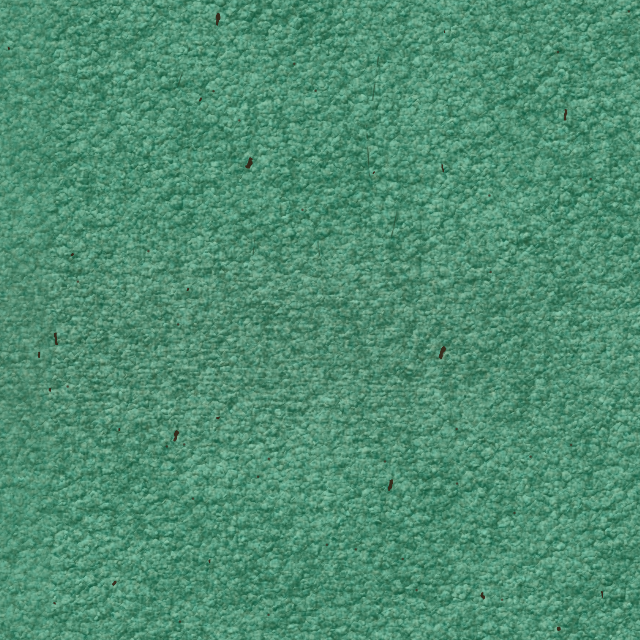
Reproduce this texture procedurally as a Shadertoy shader.

```glsl
// Green hammered paint: small overlapping bumps lit from above, with rusty chips and fine scratches.

const vec3  PAINT = vec3(0.325, 0.575, 0.465);        // average paint colour
const vec3  TONE_STEP = vec3(0.089, 0.086, 0.086);    // colour change per unit of tone
const vec3  RUST = vec3(0.20, 0.13, 0.07);
const vec3  SCRATCH = vec3(0.13, 0.27, 0.17);
const vec2  LIGHT = vec2(-0.35, 0.94);                // direction towards the light
const float BIG_BUMPS = 50.0;                         // bump cells across the canvas
const float SMALL_BUMPS = 108.0;
const float BIG_RELIEF = 0.56;
const float SMALL_RELIEF = 0.58;
const float GRIT = 2.5;
const float WARP = 0.006;
const float SOFT_LIMIT = 0.08;                        // compression of extreme tones
const float PINHOLE_SHARE = 0.018;
const int   CHIPS = 24;
const int   SCRATCHES = 6;

vec2 hash2(vec2 p) {
    vec3 q = fract(p.xyx * vec3(0.1031, 0.1030, 0.0973));
    q += dot(q, q.yzx + 33.33);
    return fract((q.xx + q.yz) * q.zy);
}

// Gradient noise, roughly -0.7 to 0.7
float corner(vec2 cell, vec2 f, vec2 o) {
    return dot(hash2(cell + o) * 2.0 - 1.0, f - o);
}

float noise(vec2 p) {
    vec2 i = floor(p), f = fract(p);
    vec2 u = f * f * f * (f * (f * 6.0 - 15.0) + 10.0);
    float low = mix(corner(i, f, vec2(0, 0)), corner(i, f, vec2(1, 0)), u.x);
    float high = mix(corner(i, f, vec2(0, 1)), corner(i, f, vec2(1, 1)), u.x);
    return mix(low, high, u.y);
}

// Height of overlapping domes scattered one per cell
float domes(vec2 p) {
    vec2 i = floor(p), f = fract(p);
    float height = 0.0;
    for (int y = -1; y <= 1; y++)
    for (int x = -1; x <= 1; x++) {
        vec2 o = vec2(x, y);
        vec2 size = hash2(i + o + 57.0);
        vec2 d = f - o - hash2(i + o);
        float r = mix(0.42, 0.9, size.x);
        height = max(height, mix(0.55, 1.0, size.y) * (1.0 - dot(d, d) / (r * r)));
    }
    return height;
}

// x: brightness from slope towards the light, y: height
vec2 relief(vec2 p) {
    const float reach = 0.07;
    float lit = domes(p - LIGHT * reach);
    float shaded = domes(p + LIGHT * reach);
    return vec2((lit - shaded) / (2.0 * reach), 0.5 * (lit + shaded));
}

// Distance from p to a tilted segment of given half length
float strokeDistance(vec2 p, float tilt, float halfLength) {
    vec2 axis = vec2(sin(tilt), cos(tilt));
    return length(p - axis * clamp(dot(p, axis), -halfLength, halfLength));
}

void mainImage(out vec4 fragColor, in vec2 fragCoord) {
    vec2 uv = fragCoord / iResolution.y;
    float soft = max(0.0012, 1.0 / iResolution.y);

    // Worn band across the middle, and a smoother strip at the left
    float worn = smoothstep(0.2, 0.42, uv.y) * (1.0 - smoothstep(0.52, 0.7, uv.y));
    worn *= 1.0 - 0.6 * smoothstep(0.6, 0.9, uv.x);
    float strip = 1.0 - smoothstep(0.076, 0.086, uv.x + 0.006 * noise(uv * 30.0));

    // Bumps, bent into irregular outlines
    vec2 bend = vec2(noise(uv * 62.0), noise(uv * 62.0 + 71.3));
    bend += 0.6 * vec2(noise(uv * 150.0 + 13.1), noise(uv * 150.0 + 41.7));
    vec2 p = (uv + WARP * bend) * vec2(1.0, 1.12);
    vec2 big = relief(p * BIG_BUMPS);
    vec2 small = relief(p * SMALL_BUMPS + 19.7);
    float patchy = 1.0 + 0.7 * noise(uv * 13.0);
    float tone = BIG_RELIEF * big.x * patchy * (1.0 - 0.35 * worn);
    tone += SMALL_RELIEF * small.x;
    tone += 1.3 * (big.y - 0.52) + 0.8 * (small.y - 0.52);

    // Grit, wiped streaks and broad unevenness
    tone += GRIT * (0.6 * noise(uv * vec2(115.0, 140.0)) + noise(uv * 235.0 + 5.3));
    tone += 1.9 * worn * noise(uv * vec2(40.0, 220.0));
    tone *= 1.0 - 0.25 * strip;
    tone += 0.65 * noise(uv * 5.0 + 3.1) + 0.5 * noise(uv * 17.0);
    tone = tone / sqrt(1.0 + SOFT_LIMIT * tone * tone);

    vec3 color = PAINT + TONE_STEP * tone;
    color += vec3(0.022, -0.006, 0.0) * (worn - 0.25);
    color += vec3(0.08, -0.005, -0.02) * noise(uv * 110.0 + 29.0);

    // Pinholes
    vec2 cell = floor(uv * 44.0);
    vec2 pick = hash2(cell + 211.0);
    vec2 center = (cell + 0.2 + 0.6 * hash2(cell + 307.0)) / 44.0;
    float hole = 1.0 - smoothstep(0.0006, 0.0006 + 1.6 * soft, length(uv - center));
    color = mix(color, RUST, 0.7 * hole * step(pick.x, PINHOLE_SHARE));

    // Rusty chips, mostly upright
    for (int k = 0; k < CHIPS; k++) {
        vec2 id = vec2(k, 83.0);
        vec2 shape = hash2(id + 7.0);
        vec2 d = uv - hash2(id);
        d += 0.004 * vec2(noise(uv * 150.0), noise(uv * 150.0 + 9.0));
        float edge = strokeDistance(d, (shape.y - 0.4) * 0.7, 0.009 * shape.x * shape.x);
        float width = mix(0.0006, 0.0022, shape.y);
        color = mix(color, RUST, 0.9 * (1.0 - smoothstep(width, width + soft, edge)));
    }

    // Long hairline scratches in the upper part
    for (int k = 0; k < SCRATCHES; k++) {
        vec2 id = vec2(k, 149.0);
        vec2 shape = hash2(id + 3.0);
        vec2 d = uv - mix(vec2(0.2, 0.6), vec2(0.9, 0.9), hash2(id));
        float edge = strokeDistance(d, (shape.x - 0.4) * 0.5, mix(0.012, 0.045, shape.y));
        float broken = smoothstep(-0.15, 0.2, noise(uv * 70.0 + 5.0));
        color = mix(color, SCRATCH, 0.6 * broken * (1.0 - smoothstep(0.0002, 0.0002 + soft, edge)));
    }

    fragColor = vec4(clamp(color, 0.0, 1.0), 1.0);
}
```
